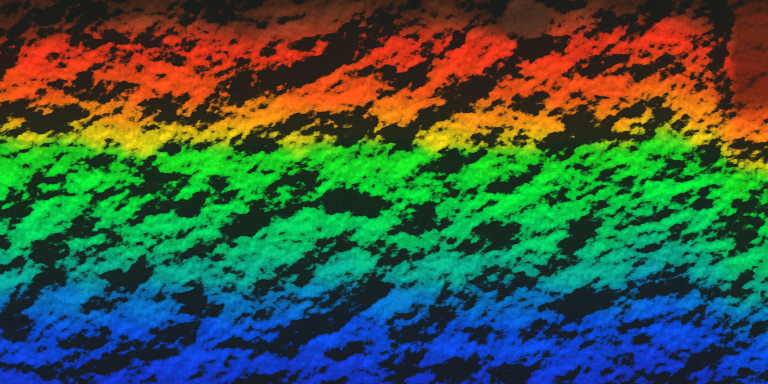
This texture is drawn by a WebGL 2 fragment shader. Its source:

```glsl
#version 300 es
precision highp float;
// A rough plaster wall crossed by the bands of a projected spectrum.
// Gradient-noise relief is lit from above at a grazing angle; a short march
// finds cast shadows, and the height bends the edges between the bands.

uniform vec2 u_resolution;
out vec4 outColor;

// Relief and lighting
const float RELIEF_SCALE = 8.5;
const int OCTAVES = 5;
const float GAIN = 0.56;
const float GRAIN_TILT = 0.35;
const vec2 GRAIN_STRETCH = vec2(0.75, 1.1);
const vec2 LIGHT_DIR = vec2(-0.35, 0.94);
const float SLOPE_STEP = 0.012;
const int SHADOW_STEPS = 5;
const float SHADOW_REACH = 0.06;
const float LIGHT_STEEPNESS = 3.0;

// Features near the top edge
const vec2 KNOB_CENTER = vec2(1.37, 0.95);
const float KNOB_RADIUS = 0.065;
const float GROOVE_X = 1.87;
const float PANEL_X = 1.91;

const vec3 SHADOW_COLOR = vec3(0.085, 0.10, 0.092);
const vec3 SOOT_COLOR = vec3(0.20, 0.13, 0.095);
const vec3 PANEL_COLOR = vec3(0.40, 0.14, 0.08);

// Spectrum stops from bottom to top: rgb, height
const int STOPS = 12;
const vec4 SPECTRUM[STOPS] = vec4[STOPS](
  vec4(0.08, 0.20, 0.76, 0.00), vec4(0.05, 0.28, 0.82, 0.13),
  vec4(0.04, 0.42, 0.72, 0.22), vec4(0.04, 0.62, 0.52, 0.30),
  vec4(0.03, 0.74, 0.36, 0.39), vec4(0.03, 0.83, 0.22, 0.50),
  vec4(0.10, 0.80, 0.13, 0.595), vec4(0.82, 0.74, 0.08, 0.645),
  vec4(0.92, 0.52, 0.08, 0.70), vec4(0.88, 0.30, 0.09, 0.77),
  vec4(0.86, 0.20, 0.10, 0.87), vec4(0.56, 0.23, 0.13, 0.97));

mat2 rotation(float a) {
  return mat2(cos(a), sin(a), -sin(a), cos(a));
}

vec2 hashGradient(vec2 cell) {
  vec3 k = fract(cell.xyx * vec3(0.1031, 0.1030, 0.0973));
  k += dot(k, k.yzx + 33.33);
  float angle = 6.2832 * fract((k.x + k.y) * k.z);
  return vec2(cos(angle), sin(angle));
}

float gradientNoise(vec2 p) {
  vec2 i = floor(p), f = p - i;
  vec2 w = f * f * f * (f * (f * 6.0 - 15.0) + 10.0);
  vec2 e = vec2(1.0, 0.0);
  float a = dot(hashGradient(i), f);
  float b = dot(hashGradient(i + e), f - e);
  float c = dot(hashGradient(i + e.yx), f - e.yx);
  float d = dot(hashGradient(i + 1.0), f - 1.0);
  return mix(mix(a, b, w.x), mix(c, d, w.x), w.y);
}

// Smooth mask of the worn strip in the upper right
float panelMask(vec2 p) {
  return smoothstep(PANEL_X - 0.02, PANEL_X + 0.015, p.x)
       * smoothstep(0.68, 0.76, p.y);
}

float knobMask(vec2 p) {
  return 1.0 - smoothstep(0.6, 1.15, length(p - KNOB_CENTER) / KNOB_RADIUS);
}

float relief(vec2 p) {
  float smoothing = max(0.65 * panelMask(p), 0.6 * knobMask(p));
  vec2 q = rotation(-GRAIN_TILT) * p * GRAIN_STRETCH * RELIEF_SCALE + 40.0;
  float height = 0.0, amplitude = 1.0;
  for (int i = 0; i < OCTAVES; i++) {
    height += amplitude * gradientNoise(q);
    q = rotation(0.45) * q * 2.03 + 17.3;
    amplitude *= GAIN;
  }
  return height * (1.0 - smoothing) + 0.45 * knobMask(p);
}

float illumination(vec2 p, float height) {
  float slope = height - relief(p + LIGHT_DIR * SLOPE_STEP);
  float occlusion = 0.0;
  for (int i = 1; i <= SHADOW_STEPS; i++) {
    float d = SHADOW_REACH * float(i) / float(SHADOW_STEPS);
    float blocker = relief(p + LIGHT_DIR * d) - height;
    occlusion = max(occlusion, blocker - d * LIGHT_STEEPNESS);
  }
  return 0.52 + 1.4 * slope + 0.35 * height - occlusion;
}

vec3 spectrum(float y) {
  vec3 color = SPECTRUM[0].rgb;
  for (int i = 1; i < STOPS; i++) {
    color = mix(color, SPECTRUM[i].rgb,
                smoothstep(SPECTRUM[i - 1].w, SPECTRUM[i].w, y));
  }
  return color;
}

void main() {
  vec2 p = gl_FragCoord.xy / u_resolution.y;
  float height = relief(p);
  float light = illumination(p, height);

  // Bend the bands by the relief, a slow drift and the dip at the right
  float rise = (p.x - 1.72) / 0.1;
  float bandY = p.y + 0.035 * height + 0.025 * gradientNoise(p * 4.0 + 7.0)
              - 0.035 * exp(-rise * rise) + 0.06 * smoothstep(1.84, 1.93, p.x);
  vec3 paint = spectrum(bandY);

  // Soot along the top, the worn strip and the knob
  float soot = smoothstep(0.88, 1.0, p.y + 0.1 * gradientNoise(p * 5.0 + 3.0));
  paint = mix(paint, SOOT_COLOR, 0.85 * soot);
  paint = mix(paint, PANEL_COLOR, 0.8 * panelMask(p));
  paint = mix(paint, SOOT_COLOR * 1.5, 0.7 * knobMask(p));

  // Dark vertical groove beside the strip
  float grooveX = GROOVE_X + 0.03 * gradientNoise(vec2(p.y * 9.0, 2.5));
  float groove = (1.0 - smoothstep(0.008, 0.032, abs(p.x - grooveX)))
               * smoothstep(0.68, 0.75, p.y);
  light -= 0.45 * groove + 0.12 * soot;

  // Lit paint over dim cavities, with a little sparkle on the crests
  vec3 cavity = SHADOW_COLOR + 0.08 * paint;
  vec3 color = mix(cavity, paint, smoothstep(0.08, 0.58, light));
  color *= 1.0 + 0.2 * smoothstep(0.6, 1.0, light);
  color *= 0.97 + 0.12 * gradientNoise(p * 110.0);
  outColor = vec4(clamp(color, 0.0, 1.0), 1.0);
}
```
